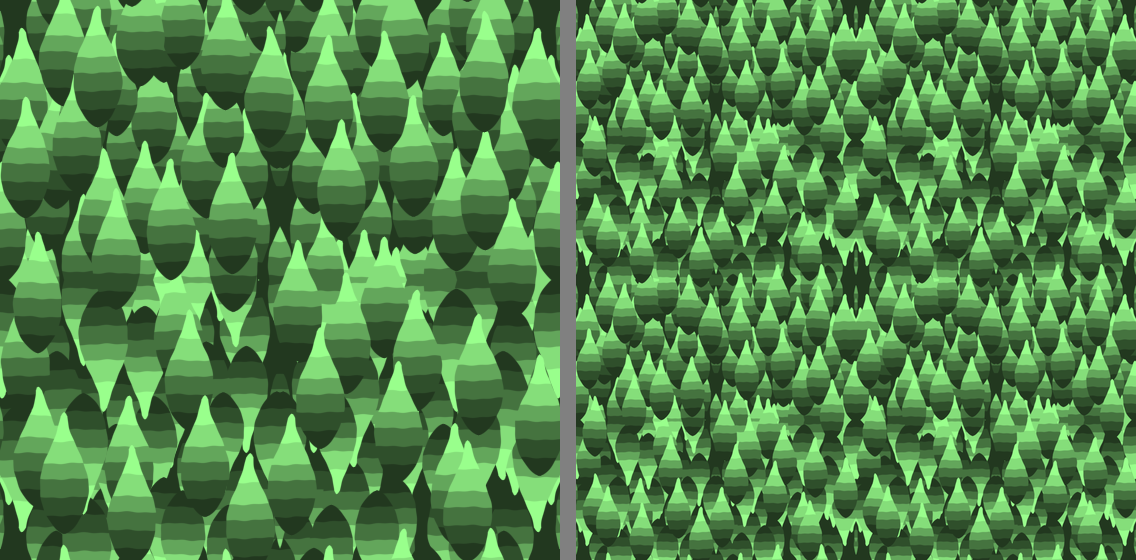
Left, the tile; right, the same tile 2 across and 2 down.
Reproduce this pattern procedurally as a WebGL 1 fragment shader.

```glsl
precision highp float;
// Tiling crowd of banded green teardrops over a mirrored layer of the same drops.

uniform vec2 u_resolution;

const vec3 LIGHT_GREEN = vec3(0.60, 1.00, 0.55);
const float DROP_HEIGHT = 0.217;
const float FRONT_COLUMNS = 6.0;
const float FRONT_ROWS = 7.0;
const float BACK_COLUMNS = 8.0;
const float BACK_ROWS = 8.0;

float hash(vec2 p) {
  return fract(sin(dot(p, vec2(127.1, 311.7))) * 43758.5453);
}

vec2 hash2(vec2 p) {
  return vec2(hash(p), hash(p + 37.4));
}

// Half width of a drop at depth t: 0 is the tip, 1 the round base.
float profile(float t) {
  float tip = 0.026 * sqrt(clamp(t / 0.035, 0.0, 1.0));
  float body = 0.175 * smoothstep(0.0, 0.6, t);
  float below = max(t - 0.6, 0.0) / 0.4;
  return (tip + body) * pow(max(1.0 - below * below, 0.0), 0.65);
}

// Uneven hand-cut line, different for each seed.
float wobble(float x, float seed) {
  return 0.6 * sin(x * 19.0 + seed * 40.0) + 0.4 * sin(x * 43.0 + seed * 91.0);
}

// Six flat tones, from the bright tip down to the dark base.
float bandShade(float t, float blur) {
  float shade = 1.0;
  shade = mix(shade, 0.87, smoothstep(-blur, blur, t - 0.24));
  shade = mix(shade, 0.65, smoothstep(-blur, blur, t - 0.42));
  shade = mix(shade, 0.45, smoothstep(-blur, blur, t - 0.55));
  shade = mix(shade, 0.31, smoothstep(-blur, blur, t - 0.70));
  return mix(shade, 0.22, smoothstep(-blur, blur, t - 0.85));
}

// Paints one drop over a shade; offset is measured from the tip.
float paintDrop(float under, vec2 offset, float size, float seed, float pixel) {
  float t = -offset.y / size;
  float x = offset.x / size;
  if (t < -0.05 || t > 1.05 || abs(x) > 0.3) return under;
  float blur = 0.8 * pixel / size;

  // Lean the tip a little and roughen the outline.
  x += 0.05 * (seed - 0.5) * (1.0 - t) * sin(t * 6.0);
  x += 0.004 * wobble(t, seed + sign(x) * 0.3);

  float slope = (profile(t + 0.01) - profile(t - 0.01)) / 0.02;
  float inside = (profile(t) - abs(x)) / sqrt(1.0 + slope * slope);
  inside = min(inside, min(t, 1.0 - t));

  float bandDepth = t + 0.007 * wobble(x, seed) + 0.08 * (seed - 0.5) * x;
  float cover = smoothstep(-blur, blur, inside);
  return mix(under, bandShade(bandDepth, blur), cover);
}

// Dense drops in one quarter, folded about both centre lines.
float paintBack(float under, vec2 p, float pixel) {
  vec2 folded = abs(fract(p) - 0.5);
  float shade = under;
  for (float i = 0.0; i < BACK_COLUMNS * BACK_ROWS; i++) {
    float k = mod(i * 27.0, BACK_COLUMNS * BACK_ROWS);
    vec2 cell = vec2(mod(k, BACK_COLUMNS), floor(k / BACK_COLUMNS));
    vec2 spot = (cell + hash2(cell + 5.3)) / vec2(BACK_COLUMNS, BACK_ROWS);
    vec2 tip = vec2(-0.04, 0.0) + spot * vec2(0.58, 0.72);
    float seed = hash(cell + 71.9);
    float size = DROP_HEIGHT * mix(0.8, 1.08, seed);
    shade = paintDrop(shade, folded - tip, size, seed, pixel);
  }
  return shade;
}

// Scattered drops that wrap round the canvas; a rare one hangs upside down.
float paintFront(float under, vec2 p, float pixel) {
  float shade = under;
  for (float i = 0.0; i < FRONT_COLUMNS * FRONT_ROWS; i++) {
    float k = mod(i * 17.0, FRONT_COLUMNS * FRONT_ROWS);
    vec2 cell = vec2(mod(k, FRONT_COLUMNS), floor(k / FRONT_COLUMNS));
    vec2 jitter = 0.95 * hash2(cell + 19.7);
    vec2 tip = (cell + jitter) / vec2(FRONT_COLUMNS, FRONT_ROWS);
    vec2 offset = fract(p - tip + 0.5) - 0.5;
    float seed = hash(cell + 53.1);
    offset.y *= seed < 0.025 ? -1.0 : 1.0;
    shade = paintDrop(shade, offset, DROP_HEIGHT, seed, pixel);
  }
  return shade;
}

void main() {
  vec2 p = gl_FragCoord.xy / u_resolution;
  float pixel = 1.0 / min(u_resolution.x, u_resolution.y);
  float shade = paintBack(0.22, p, pixel);
  shade = paintFront(shade, p, pixel);
  gl_FragColor = vec4(LIGHT_GREEN * shade, 1.0);
}
```
